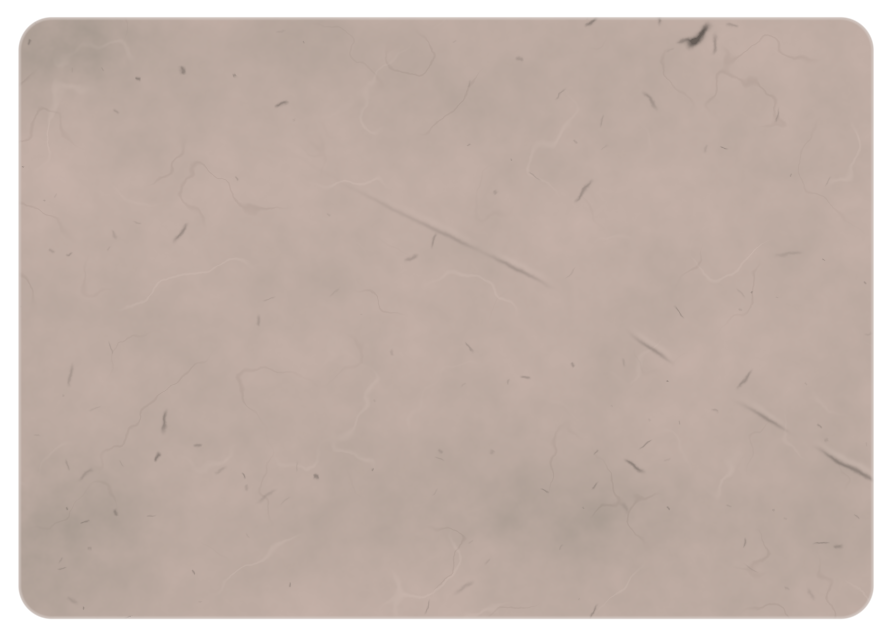
This texture is drawn by a WebGL 2 fragment shader. Its source:

```glsl
#version 300 es
precision highp float;
// Draws a worn, rosy-grey parchment card with stains, flecks and a diagonal crease on white.

uniform vec2 u_resolution;
out vec4 fragColor;

const vec3 WHITE = vec3(1.0);
const vec3 ROSY = vec3(0.765, 0.688, 0.653);
const vec3 GREY = vec3(0.655, 0.605, 0.567);
const vec3 RIM = vec3(0.83, 0.79, 0.77);
const vec3 INK = vec3(0.36, 0.33, 0.31);

vec2 hash2(vec2 p) {
    vec3 q = fract(vec3(p.xyx) * vec3(0.1031, 0.1030, 0.0973));
    q += dot(q, q.yzx + 33.33);
    return fract((q.xx + q.yz) * q.zy);
}

vec2 gradient(vec2 cell) {
    float angle = 6.28318 * hash2(cell + 57.0).x;
    return vec2(cos(angle), sin(angle));
}

float gradientNoise(vec2 p) {
    vec2 i = floor(p), f = fract(p);
    vec2 u = f * f * f * (f * (f * 6.0 - 15.0) + 10.0);
    vec2 e = vec2(0.0, 1.0);
    float low = mix(dot(gradient(i), f), dot(gradient(i + e.yx), f - e.yx), u.x);
    float high = mix(dot(gradient(i + e), f - e), dot(gradient(i + 1.0), f - 1.0), u.x);
    return mix(low, high, u.y);
}

float fbm(vec2 p) {
    float sum = 0.0, amplitude = 0.6;
    for (int i = 0; i < 5; i++) {
        sum += amplitude * gradientNoise(p);
        p = mat2(1.6, 1.2, -1.2, 1.6) * p + 7.3;
        amplitude *= 0.55;
    }
    return sum;
}

float roundedBox(vec2 p, vec2 halfSize, float radius) {
    vec2 q = abs(p) - halfSize + radius;
    return length(max(q, 0.0)) + min(max(q.x, q.y), 0.0) - radius;
}

float blob(vec2 p, vec2 centre, vec2 size) {
    vec2 q = (p - centre) / size;
    return exp(-dot(q, q));
}

// Tapered soft stroke centred on the origin
float stroke(vec2 p, float angle, float halfLength, float width) {
    vec2 dir = vec2(cos(angle), sin(angle));
    float along = dot(p, dir) / halfLength;
    float across = dot(p, vec2(-dir.y, dir.x)) / width;
    return exp(-across * across) * (1.0 - smoothstep(0.3, 1.0, abs(along)));
}

// Sparse dark flecks, one candidate in each cell
float flecks(vec2 p, float size, float density) {
    vec2 home = floor(p / size);
    float sum = 0.0;
    for (int y = -1; y <= 1; y++) {
        for (int x = -1; x <= 1; x++) {
            vec2 cell = home + vec2(x, y);
            vec2 place = hash2(cell), kind = hash2(cell + 19.7), shape = hash2(cell + 83.1);
            float present = step(kind.x, density);
            float len = size * mix(0.06, 0.36, shape.x * shape.x);
            float mark = stroke(p - (cell + place) * size, 3.14159 * shape.y, len, size * 0.035);
            sum += present * mark * mix(0.25, 1.0, kind.y * kind.y);
        }
    }
    return sum;
}

// Thin wandering lines along the zero level of noise
float wrinkles(vec2 p, float scale, float width) {
    float line = abs(gradientNoise(p * scale) + 0.15 * gradientNoise(p * scale * 4.0));
    return (1.0 - smoothstep(0.0, width, line)) * smoothstep(0.05, 0.35, gradientNoise(p * 6.0 + 31.0));
}

void main() {
    vec2 p = gl_FragCoord.xy / u_resolution.y;
    float aspect = u_resolution.x / u_resolution.y;
    float pixel = 1.0 / u_resolution.y;
    vec2 low = vec2(0.029, 0.033), high = vec2(aspect - 0.035, 0.973);
    float card = roundedBox(p - 0.5 * (low + high), 0.5 * (high - low), 0.052);

    // Broad stains and fine mottling
    float stain = 0.65 * blob(p, vec2(0.10, 0.93), vec2(0.13, 0.09));
    stain += 0.48 * blob(p, vec2(0.07, 0.17), vec2(0.19, 0.14));
    stain += 0.38 * blob(p, vec2(0.88, 0.18), vec2(0.38, 0.10));
    stain += 0.25 * blob(p, vec2(0.46, 0.94), vec2(0.10, 0.05));
    stain += 0.20 * blob(p, vec2(0.72, 0.83), vec2(0.12, 0.06));
    float worn = clamp(stain, 0.0, 1.0);
    stain *= 1.0 + 1.1 * fbm(p * 13.0 + 4.0);
    float tone = 0.19 + stain + 0.42 * fbm(p * 5.0) + 0.20 * fbm(p * 24.0 + 11.0);
    vec3 paper = mix(ROSY, GREY, clamp(tone, -0.1, 1.15));

    // Faint wrinkles, pale and dark
    vec2 warped = p + 0.012 * vec2(fbm(p * 16.0), fbm(p * 16.0 + 50.0));
    paper += 0.022 * wrinkles(warped, 7.0, 0.035);
    paper -= 0.028 * wrinkles(warped + 3.7, 8.0, 0.03);

    // Flecks, denser where the paper is worn
    float marks = 0.50 * flecks(warped, 0.075, 0.15 + 0.45 * worn);
    marks += 0.30 * flecks(warped + 5.3, 0.042, 0.10 + 0.35 * worn);
    marks += 0.95 * stroke(warped - vec2(1.093, 0.945), 0.72, 0.030, 0.0055);
    marks += 0.40 * stroke(warped - vec2(1.075, 0.938), 0.25, 0.020, 0.0030);

    // Diagonal crease with a pale ridge above it
    float bow = 0.014 * sin(7.0 * (p.x - 0.71)) * (1.0 - smoothstep(0.9, 1.15, p.x));
    float offset = (p.y - 0.627 + 0.577 * (p.x - 0.71) - bow) * 0.866 + 0.006 * fbm(p * 18.0);
    float reach = smoothstep(0.40, 1.05, p.x) * smoothstep(-0.35, 0.25, gradientNoise(vec2(p.x * 11.0, 2.5)));
    marks += 0.42 * reach * exp(-pow(offset / 0.0032, 2.0));
    paper += 0.035 * reach * exp(-pow((offset - 0.008) / 0.005, 2.0));
    paper = mix(paper, INK, clamp(marks, 0.0, 0.9));

    // Pale rim and smooth card outline
    paper = mix(paper, RIM, 0.7 * smoothstep(-0.006, -0.001, card));
    fragColor = vec4(mix(paper, WHITE, smoothstep(-pixel, pixel, card)), 1.0);
}
```
